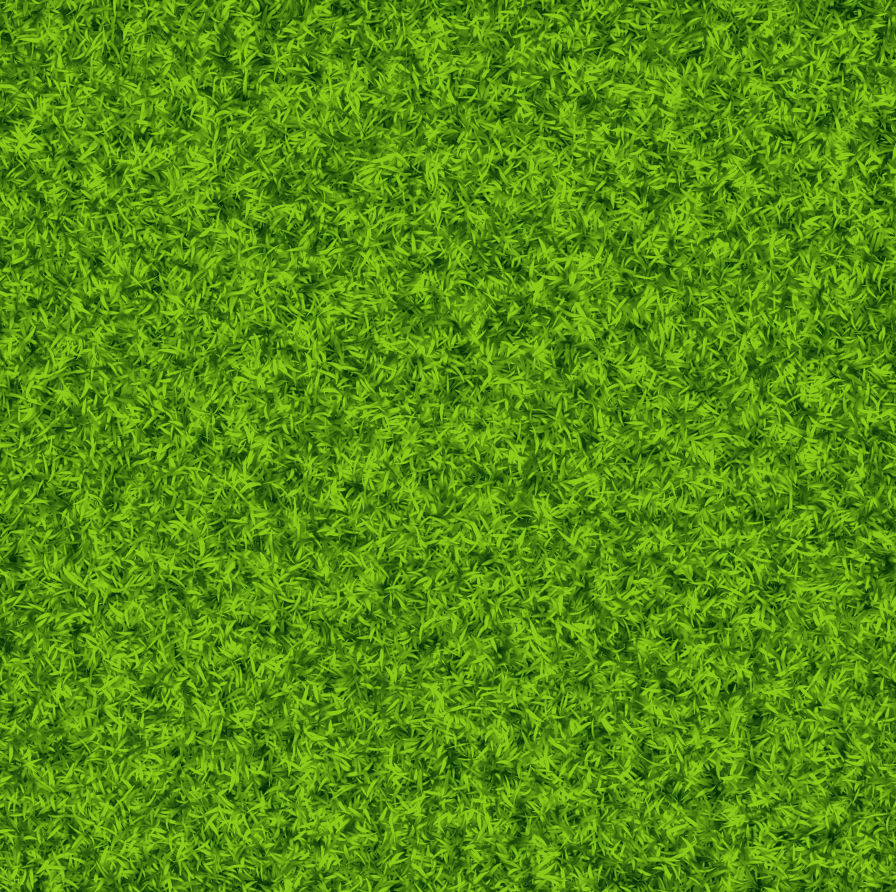
A WebGL 2 fragment shader for this texture:

```glsl
#version 300 es
precision highp float;
// Dense lawn seen from above: layers of short, curved, tapering blades.
// Each layer scatters one blade per jittered grid cell and paints it, with a
// soft shadow, over the layers below; the tone is then mapped to greens.
uniform vec2 u_resolution;
out vec4 fragColor;

// Three random values in 0..1 from an integer cell
vec3 hash3(ivec3 cell) {
    uvec3 v = uvec3(cell) * 1664525u + 1013904223u;
    v.x += v.y * v.z; v.y += v.z * v.x; v.z += v.x * v.y;
    v ^= v >> 16u;
    v.x += v.y * v.z; v.y += v.z * v.x; v.z += v.x * v.y;
    return vec3(v >> 8u) / 16777216.0;
}

float cornerSlope(ivec2 corner, vec2 offset) {
    float angle = 6.2832 * hash3(ivec3(corner, 99)).x;
    return dot(vec2(cos(angle), sin(angle)), offset);
}

float gradientNoise(vec2 p) {
    ivec2 i = ivec2(floor(p));
    vec2 f = fract(p);
    vec2 u = f * f * f * (f * (f * 6.0 - 15.0) + 10.0);
    float low = mix(cornerSlope(i, f),
                    cornerSlope(i + ivec2(1, 0), f - vec2(1, 0)), u.x);
    float high = mix(cornerSlope(i + ivec2(0, 1), f - vec2(0, 1)),
                     cornerSlope(i + ivec2(1, 1), f - vec2(1, 1)), u.x);
    return mix(low, high, u.y);
}

// Signed distance to a bent blade, and the position along it from base to tip
vec2 blade(vec2 p, float angle, float halfLength, float halfWidth, float bend) {
    float c = cos(angle), s = sin(angle);
    p = vec2(c * p.x + s * p.y, c * p.y - s * p.x);
    float x = clamp(p.x, -halfLength, halfLength);
    float along = 0.5 + 0.5 * x / halfLength;
    float curve = bend * (x * x / (halfLength * halfLength) - 0.33);
    float width = halfWidth * 1.87 * pow(along, 0.35) * pow(1.0 - along, 0.6);
    return vec2(length(vec2(p.x - x, p.y - curve)) - width, along);
}

// Paint one layer of blades over the tone below
float paintLayer(float tone, vec2 uv, int layer, float soft) {
    const float cellSize = 0.0185;
    vec2 grid = uv / cellSize + 7.0 * hash3(ivec3(layer, 5, 11)).xy;
    ivec2 home = ivec2(floor(grid));
    for (int j = -1; j <= 1; j++)
    for (int i = -1; i <= 1; i++) {
        ivec2 cell = home + ivec2(i, j);
        vec3 place = hash3(ivec3(cell, layer));
        vec2 p = (grid - vec2(cell) - place.xy) * cellSize;
        if (dot(p, p) > 0.00045) continue;

        vec3 form = hash3(ivec3(cell, layer + 50));
        vec2 shape = blade(p, 6.2832 * place.z,
                           mix(0.008, 0.0155, form.x),
                           mix(0.0013, 0.0027, form.y),
                           0.007 * (fract(form.x * 37.0) - 0.5));
        float rooted = smoothstep(0.0, 0.35, shape.y);
        float shadow = smoothstep(0.003, 0.0, shape.x) * rooted;
        float cover = smoothstep(soft, -soft, shape.x + 0.3 * soft) * rooted;
        float bladeTone = 0.7 + 0.95 * (form.z - 0.5) + 0.45 * (shape.y - 0.5);
        tone = mix(tone * (1.0 - 0.16 * shadow), clamp(bladeTone, 0.02, 1.04), cover);
    }
    return tone;
}

void main() {
    vec2 uv = gl_FragCoord.xy / u_resolution.y;
    float soft = max(0.0011, 0.6 / u_resolution.y);

    float tone = 0.25;
    for (int layer = 0; layer < 18; layer++)
        tone = paintLayer(tone, uv, layer, soft);

    // Stronger contrast, deepest in the shade, and tuft-sized patches
    tone -= 0.525;
    tone = 0.575 + tone * (tone < 0.0 ? 1.42 : 1.22);
    tone += 0.16 * gradientNoise(uv * 22.0) + 0.48 * gradientNoise(uv * 42.0 + 9.0)
          + 0.2 * gradientNoise(uv * 80.0 + 4.0);

    // Slightly darker rim
    vec2 rim = min(gl_FragCoord.xy, u_resolution - gl_FragCoord.xy) / u_resolution.y;
    tone -= 0.07 * smoothstep(0.06, 0.0, min(rim.x, rim.y));

    vec3 color = mix(vec3(0.085, 0.265, 0.035), vec3(0.53, 0.78, 0.1),
                     clamp(tone, -0.15, 1.03));
    fragColor = vec4(color, 1.0);
}
```
